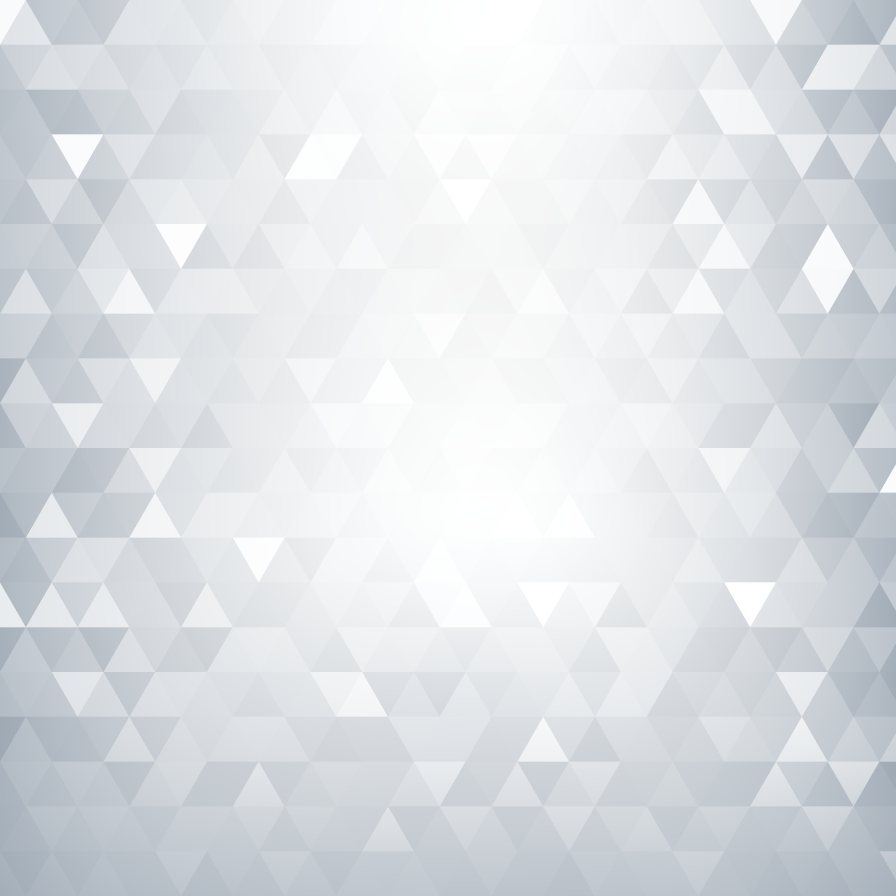
Give the GLSL for this background, as a Shadertoy shader.

```glsl
// Pale silver mosaic of equilateral triangles around a soft white glow.

const float ROWS = 20.0;
const float SIDE = 1.1547;                      // triangle side / row height
const vec3 PAPER = vec3(0.963, 0.965, 0.966);
const vec3 SHADE_TINT = vec3(1.0, 0.88, 0.75);  // darkening leans to blue
const int AA = 3;

float hash(vec2 p) {
    return fract(sin(dot(p, vec2(127.1, 311.7))) * 43758.5453);
}

float glow(vec2 p, vec2 center, vec2 radius) {
    vec2 q = (p - center) / radius;
    return exp(-dot(q, q));
}

// Darkness that grows toward the sides and the bottom.
float vignette(vec2 p) {
    float side = abs(p.x - 0.54) / (p.x < 0.54 ? 0.54 : 0.46);
    float below = max(0.0, 0.43 - p.y) / 0.43;
    return length(vec2(0.24 * side * side, 0.22 * pow(below, 1.25)));
}

// Lattice cell in xy; z is 0 for upright triangles and 1 for inverted ones.
vec3 triangleId(vec2 p) {
    float row = p.y * ROWS;
    vec2 skewed = vec2(p.x * ROWS / SIDE - 0.5 - 0.5 * row, row);
    vec2 local = fract(skewed);
    return vec3(floor(skewed), step(1.0, local.x + local.y));
}

vec3 mosaic(vec2 p) {
    vec3 id = triangleId(p);
    vec2 key = id.xy + vec2(0.37, 0.61) * id.z;

    // Shared cell tone makes some neighbours merge into parallelograms.
    float tone = mix(hash(key + 3.7), hash(id.xy + 19.3), 0.35) - 0.5;
    float highlight = smoothstep(0.84, 0.96, hash(key + 41.9));
    float contrast = mix(0.2, 1.0, smoothstep(0.0, 0.25, p.y));

    // Facets scale the shade, so contrast rises away from the center.
    float dark = vignette(p);
    dark *= 1.0 + contrast * (0.85 * tone - 0.7 * highlight);

    // Faint facets in the light area, calmed by the central glow.
    float core = glow(p, vec2(0.54, 0.41), vec2(0.19, 0.17));
    float top = glow(p, vec2(0.52, 0.98), vec2(0.28, 0.13));
    float calm = 1.0 - 0.8 * max(core, top);
    float light = calm * contrast * (0.025 * highlight - 0.035 * tone);
    light += 0.033 * max(core, top);

    return PAPER + light - dark * SHADE_TINT;
}

void mainImage(out vec4 fragColor, in vec2 fragCoord) {
    // Average a small grid of samples to smooth the edges.
    vec3 color = vec3(0.0);
    for (int j = 0; j < AA; j++) {
        for (int i = 0; i < AA; i++) {
            vec2 offset = (vec2(i, j) + 0.5) / float(AA) - 0.5;
            color += mosaic((fragCoord + offset) / iResolution.xy);
        }
    }
    color /= float(AA * AA);
    fragColor = vec4(clamp(color, 0.0, 1.0), 1.0);
}
```
